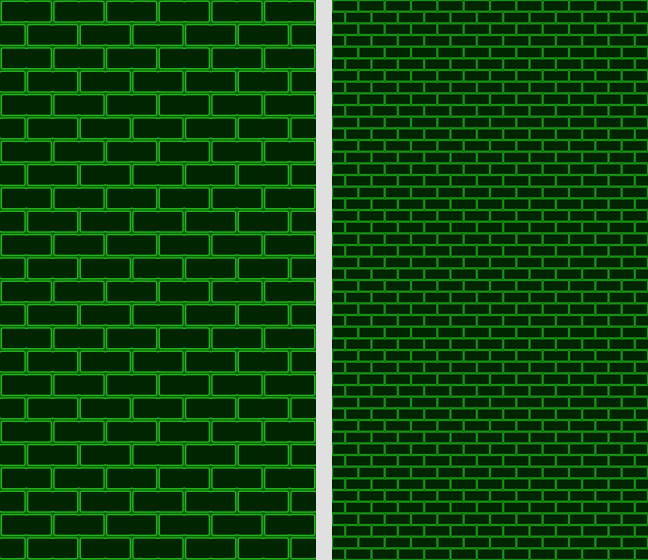
Left, the tile; right, the same tile 2 across and 2 down.
Write a Shadertoy shader that draws this pattern.

```glsl
// Distance inward from the rounded border of a brick cell, in brick heights
float insetDistance(vec2 p, vec2 halfSize, float radius) {
    vec2 q = abs(p) - halfSize + radius;
    return radius - length(max(q, 0.0)) - min(max(q.x, q.y), 0.0);
}

void mainImage(out vec4 fragColor, in vec2 fragCoord) {
    vec2 brickSize = vec2(2.25, 1.0);
    float pixel = 24.0 / iResolution.y;

    // Running bond: 6 bricks across, 24 courses, alternate courses shifted
    vec2 cell = fragCoord / iResolution.xy * vec2(6.0, 24.0);
    cell.x += 0.5 * mod(floor(cell.y) + 1.0, 2.0);
    vec2 p = (fract(cell) - 0.5) * brickSize;

    float inset = insetDistance(p, 0.5 * brickSize, 0.14);
    // Outline swells slightly where a vertical joint meets the course
    inset -= 0.02 * exp(-p.x * p.x * 250.0);

    // Dark face with a faint glow along its rim
    vec3 face = vec3(0.0, 0.145, 0.0);
    face.g += 0.04 * exp(-max(inset - 0.08, 0.0) * 35.0);

    // Mortar, face, then the bright outline between them
    vec3 mortar = vec3(0.04, 0.39, 0.03);
    vec3 color = mix(mortar, face, clamp(0.5 + (inset - 0.055) / pixel, 0.0, 1.0));
    float outline = clamp(0.5 + (0.029 - abs(inset - 0.055)) / pixel, 0.0, 1.0);
    color = mix(color, vec3(0.145, 0.70, 0.12), outline);

    fragColor = vec4(color, 1.0);
}
```
